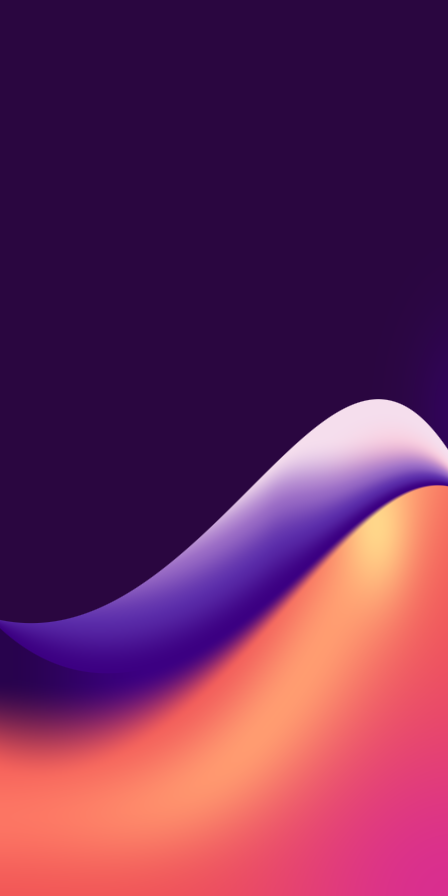
A Shadertoy shader for this background:

```glsl
const vec3 NIGHT   = vec3(0.165, 0.025, 0.250);
const vec3 DUSK    = vec3(0.155, 0.010, 0.300);
const vec3 INDIGO  = vec3(0.235, 0.000, 0.510);
const vec3 VIOLET  = vec3(0.360, 0.180, 0.670);
const vec3 LILAC   = vec3(0.640, 0.460, 0.790);
const vec3 PALE    = vec3(0.960, 0.870, 0.930);
const vec3 ROSE    = vec3(1.000, 0.730, 0.800);
const vec3 CORAL   = vec3(0.940, 0.320, 0.330);
const vec3 SALMON  = vec3(0.990, 0.460, 0.390);
const vec3 PEACH   = vec3(1.000, 0.610, 0.440);
const vec3 HONEY   = vec3(1.000, 0.840, 0.540);
const vec3 MAGENTA = vec3(0.850, 0.180, 0.560);

const float CREST_MID = 0.859, CREST_AMP = 0.250;
const float FOLD_MID = 0.708, FOLD_AMP = 0.211;
const float RIDGE_BASE = 0.177, RIDGE_RISE = 1.16, RIDGE_POWER = 3.35;
const float RIDGE_WIDTH = 0.13;
const float SHADOW_DEPTH = 0.32;

// Upper outline of the ribbon
float crestHeight(float x) {
    return CREST_MID - CREST_AMP * cos(-0.24 + 3.45 * x + 0.92 * pow(x, 4.0));
}

// Lower outline, where the ribbon turns under
float foldHeight(float x) {
    float phase = -0.82 + 3.5 * x + 0.61 * pow(x, 4.0) - 0.2 * pow(1.0 - x, 8.0);
    return FOLD_MID - FOLD_AMP * cos(phase);
}

float gaussian(vec2 offset, vec2 radius) {
    vec2 q = offset / radius;
    return exp(-dot(q, q));
}

float coverage(float d) {
    return clamp(d / fwidth(d) + 0.5, 0.0, 1.0);
}

vec3 skyColor(vec2 p) {
    return mix(NIGHT, INDIGO, 0.45 * gaussian(p - vec2(1.04, 1.08), vec2(0.11, 0.20)));
}

// Pale crest falling through lilac to indigo
vec3 ribbonColor(vec2 p, float crest, float fold) {
    float t = clamp((crest - p.y) / max(crest - fold, 0.001), 0.0, 1.0);
    float right = smoothstep(0.6, 0.9, p.x);
    float edgeLight = mix(0.22, 1.0, smoothstep(-0.05, 0.78, p.x));
    float light = edgeLight * (1.0 - pow(t, mix(0.9, 2.6, right)));
    vec3 top = mix(PALE, ROSE, right * smoothstep(0.1, 0.8, t));
    vec3 color = mix(INDIGO, VIOLET, smoothstep(0.0, 0.36, light));
    color = mix(color, LILAC, smoothstep(0.28, 0.68, light));
    return mix(color, top, smoothstep(0.58, 0.95, light));
}

// Warm slope with a curved ridge of light and a soft shadow under the fold
vec3 slopeColor(vec2 p, float fold) {
    float ridge = RIDGE_BASE + RIDGE_RISE * pow(p.x, RIDGE_POWER);
    float steepness = RIDGE_RISE * RIDGE_POWER * pow(p.x, RIDGE_POWER - 1.0);
    float d = (p.y - ridge) / sqrt(1.0 + steepness * steepness) / RIDGE_WIDTH;

    vec3 color = mix(CORAL, MAGENTA, gaussian(p - vec2(1.0, 0.0), vec2(0.40)));
    vec3 ridgeColor = mix(SALMON, PEACH, smoothstep(0.0, 0.6, p.x));
    color = mix(color, ridgeColor, exp(-d * d));
    color = mix(color, HONEY, gaussian(p - vec2(0.84, 0.83), vec2(0.07, 0.15)));

    float start = 0.11 * pow(1.0 - p.x, 8.0);
    float end = 0.004 + SHADOW_DEPTH * pow(1.0 - p.x, 1.7);
    float shadow = 1.0 - smoothstep(start, end, fold - p.y);
    return mix(color, mix(DUSK, INDIGO, smoothstep(0.0, 0.35, p.x)), shadow);
}

void mainImage(out vec4 fragColor, in vec2 fragCoord) {
    // Canvas is one unit wide and two units high
    vec2 p = fragCoord / iResolution.xy * vec2(1.0, 2.0);
    float crest = crestHeight(p.x);
    float fold = foldHeight(p.x);

    vec3 color = skyColor(p);
    color = mix(color, ribbonColor(p, crest, fold), coverage(crest - p.y));
    color = mix(color, slopeColor(p, fold), coverage(fold - p.y));
    fragColor = vec4(color, 1.0);
}
```
